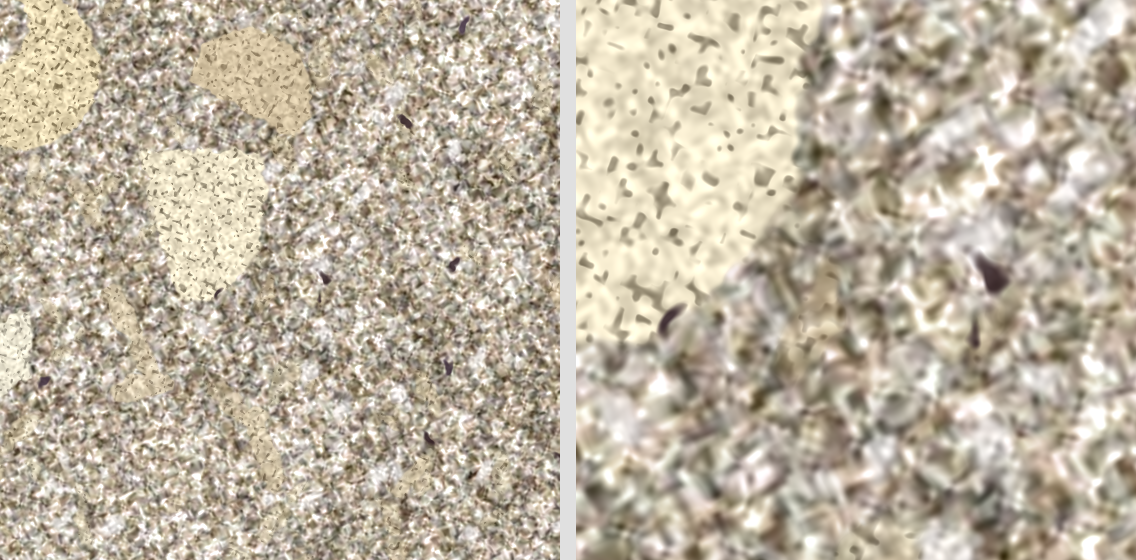
Left, the full canvas; right, a detail of the centre.
Reproduce this texture procedurally as a Shadertoy shader.

```glsl
float hash(vec2 cell) {
    uvec2 q = uvec2(ivec2(floor(cell))) * uvec2(1597334673u, 3812015801u);
    uint h = (q.x ^ q.y) * 1597334673u;
    h = (h ^ (h >> 15)) * 2246822519u;
    h ^= h >> 13;
    return float(h >> 8) / 16777216.0;
}

float noise(vec2 p) {
    vec2 i = floor(p), f = fract(p);
    f = f * f * (3.0 - 2.0 * f);
    return mix(mix(hash(i), hash(i + vec2(1, 0)), f.x),
               mix(hash(i + vec2(0, 1)), hash(i + vec2(1, 1)), f.x), f.y);
}

mat2 turn(float a) {
    return mat2(cos(a), sin(a), -sin(a), cos(a));
}

float ellipse(vec2 p, vec2 radii) {
    return (length(p / radii) - 1.0) * min(radii.x, radii.y);
}

float capsule(vec2 p, vec2 a, vec2 b, float radius) {
    vec2 d = b - a;
    return length(p - a - d * clamp(dot(p - a, d) / dot(d, d), 0.0, 1.0)) - radius;
}

// Nearest randomly placed sliver; x is its distance, y its random shade
vec2 slivers(vec2 p, float cells, float share, vec2 size, float seed) {
    vec2 nearest = vec2(1.0, 0.0);
    vec2 base = floor(p * cells);
    for (int y = -1; y <= 1; y++)
    for (int x = -1; x <= 1; x++) {
        vec2 cell = base + vec2(x, y);
        vec2 key = cell + seed;
        if (hash(key) > share) continue;
        vec2 centre = (cell + vec2(hash(key + 31.0), hash(key + 57.0))) / cells;
        vec2 q = turn(2.2 * (hash(key + 83.0) - 0.5)) * (p - centre);
        float d = ellipse(q, size * (0.5 + hash(key + 109.0)));
        if (d < nearest.x) nearest = vec2(d, hash(key + 131.0));
    }
    return nearest;
}

// Lays a speckled clast with a ragged edge over the ground
vec3 lay(vec3 ground, vec3 tint, float d, float speckle, float opacity) {
    ground *= 1.0 - 0.13 * exp(-abs(d) * 260.0);
    float cover = opacity * (1.0 - smoothstep(-0.004, 0.004, d));
    return mix(ground, tint + speckle * vec3(1.0, 1.0, 0.95), cover);
}

void mainImage(out vec4 fragColor, in vec2 fragCoord) {
    vec2 uv = fragCoord / iResolution.y;

    // Crystal mosaic
    vec2 p = uv + 0.005 * (vec2(noise(uv * 70.0), noise(uv * 70.0 + 40.0)) - 0.5);
    float coarse = noise(turn(0.6) * p * 105.0) - 0.5;
    float fine = noise(turn(1.1) * p * 185.0 + 17.0) - 0.5;
    float patches = noise(turn(0.3) * p * 42.0 + 71.0) - 0.5;
    float clouds = noise(p * 9.0 + 5.0) - 0.5;
    float light = 0.705 + 0.47 * coarse + 0.46 * fine + 0.21 * patches + 0.10 * clouds;
    float warmth = 0.35 + 1.3 * noise(turn(0.9) * p * 75.0 + 23.0);
    warmth *= 1.0 - 0.7 * smoothstep(0.85, 1.05, light);
    vec3 col = vec3(light) - warmth * vec3(0.0, 0.045, 0.11);
    col += 0.03 * (noise(p * 95.0 + 61.0) - 0.5) * vec3(1, -1, 1);

    // Speckle shared by all clasts
    float pits = smoothstep(0.62, 0.92, noise(turn(0.4) * p * 180.0 + 91.0));
    float speckle = 0.03 + 0.17 * fine + 0.12 * coarse - 0.30 * pits;
    vec2 w = uv + 0.014 * (vec2(noise(uv * 38.0 + 7.0), noise(uv * 38.0 + 53.0)) - 0.5)
                + 0.008 * (vec2(noise(uv * 110.0), noise(uv * 110.0 + 29.0)) - 0.5);

    // Scattered shell fragments and clear crystals
    vec2 shard = slivers(w, 11.0, 0.36, vec2(0.013, 0.034), 200.0);
    vec3 shardTint = mix(vec3(0.80, 0.73, 0.59), vec3(0.87, 0.83, 0.71), shard.y);
    col = lay(col, shardTint, shard.x, speckle * 1.2, 0.6);
    vec2 clear = slivers(w, 13.0, 0.24, vec2(0.010, 0.017), 400.0);
    col = mix(col, vec3(0.97, 0.96, 0.96) + 0.25 * fine,
              0.75 * (1.0 - smoothstep(-0.006, 0.006, clear.x)));

    // Long fragments
    float bone = capsule(w, vec2(0.205, 0.47), vec2(0.275, 0.33), 0.019);
    bone = min(bone, capsule(w, vec2(0.22, 0.305), vec2(0.295, 0.315), 0.019));
    bone = min(bone, capsule(w, vec2(0.455, 0.25), vec2(0.49, 0.14), 0.022));
    bone = min(bone, capsule(w, vec2(0.76, 0.18), vec2(0.71, 0.12), 0.014));
    col = lay(col, vec3(0.84, 0.78, 0.66), bone, speckle, 0.8);
    float chip = max(abs(w.x - 0.01) - 0.045, abs(w.y - 0.36 - w.x * 0.5) - 0.065);
    col = lay(col, vec3(0.95, 0.93, 0.85), chip, speckle, 0.9);

    // Large rounded clasts
    float corner = ellipse(w - vec2(0.0, 0.95), vec2(0.05, 0.06));
    float round = max(ellipse(w - vec2(0.05, 0.875), vec2(0.125, 0.14)), -corner);
    col = lay(col, vec3(0.89, 0.83, 0.68), round, speckle * 1.2, 0.95);
    float dome = ellipse(w - vec2(0.447, 0.835), vec2(0.112, 0.115));
    dome = max(dome, dot(vec2(0.34, 0.85) - w, vec2(0.46, 0.89)));
    col = lay(col, vec3(0.83, 0.76, 0.63), dome, speckle * 0.8, 0.95);
    float wedge = ellipse(w - vec2(0.355, 0.65), vec2(0.118, 0.19));
    wedge = max(wedge, w.y - 0.73);
    wedge = max(wedge, dot(w - vec2(0.25, 0.71), vec2(-0.96, -0.27)));
    col = lay(col, vec3(0.92, 0.88, 0.77), wedge, speckle * 1.2, 0.95);

    // Sparse opaque flecks
    vec2 fleck = slivers(w, 8.0, 0.16, vec2(0.005, 0.012), 700.0);
    vec3 ink = mix(vec3(0.16, 0.09, 0.10), vec3(0.25, 0.18, 0.26), fleck.y);
    col = mix(col, ink, 0.85 * (1.0 - smoothstep(-0.003, 0.002, fleck.x)));

    fragColor = vec4(clamp(col, 0.0, 1.0), 1.0);
}
```
